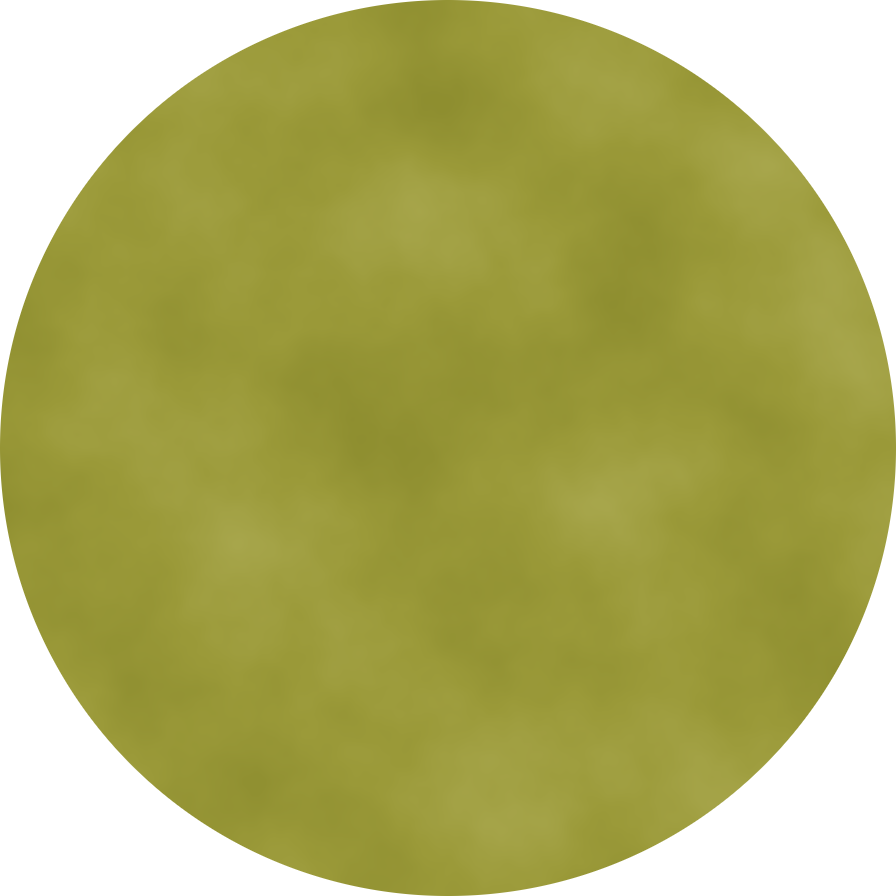
Give the GLSL for this texture, as a WebGL 2 fragment shader.

```glsl
#version 300 es
precision highp float;
// An olive disc filling the canvas on white, mottled with soft cloudy patches.
// Fractal gradient noise picks a tone between dark, middle and pale olive;
// a distance function cuts the smooth round edge.

uniform vec2 u_resolution;
out vec4 fragColor;

const vec3 PAPER = vec3(1.0);
const vec3 OLIVE_DARK = vec3(0.555, 0.555, 0.185);
const vec3 OLIVE_MID = vec3(0.606, 0.602, 0.222);
const vec3 OLIVE_PALE = vec3(0.655, 0.650, 0.295);
const float TAU = 6.2831853;

// Integer hash of a lattice cell, from 0 to 1
float hash(ivec2 cell) {
    uvec2 q = uvec2(cell + 4096) * uvec2(1597334677u, 3812015801u);
    uint h = (q.x ^ q.y) * 1597334677u;
    h = (h ^ (h >> 15)) * 2246822519u;
    h ^= h >> 13;
    return float(h >> 8) / 16777216.0;
}

// Contribution of the random unit gradient at one lattice corner
float cornerSlope(ivec2 cell, vec2 offset) {
    float angle = TAU * hash(cell);
    return dot(vec2(cos(angle), sin(angle)), offset);
}

float gradientNoise(vec2 p) {
    ivec2 cell = ivec2(floor(p));
    vec2 f = fract(p);
    vec2 blend = f * f * f * (f * (f * 6.0 - 15.0) + 10.0);
    float bottom = mix(cornerSlope(cell, f),
                       cornerSlope(cell + ivec2(1, 0), f - vec2(1.0, 0.0)), blend.x);
    float top = mix(cornerSlope(cell + ivec2(0, 1), f - vec2(0.0, 1.0)),
                    cornerSlope(cell + ivec2(1, 1), f - vec2(1.0, 1.0)), blend.x);
    return mix(bottom, top, blend.y);
}

// Octaves are turned against each other to hide the lattice
float cloud(vec2 p, int octaves, float gain) {
    const mat2 TURN = mat2(0.8, 0.6, -0.6, 0.8);
    float sum = 0.0;
    float amplitude = 1.0;
    for (int i = 0; i < octaves; i++) {
        sum += amplitude * gradientNoise(p);
        p = TURN * p * 2.0 + vec2(17.3, 9.1);
        amplitude *= gain;
    }
    return sum;
}

// Tone runs from -1 (dark) through 0 (middle) to 1 (pale)
vec3 oliveTone(float tone) {
    vec3 shaded = mix(OLIVE_MID, OLIVE_DARK, clamp(-tone, 0.0, 1.0));
    return mix(shaded, OLIVE_PALE, clamp(tone, 0.0, 1.0));
}

float discCoverage(vec2 p, float radius, float pixel) {
    return clamp(0.5 - (length(p) - radius) / pixel, 0.0, 1.0);
}

void main() {
    float side = min(u_resolution.x, u_resolution.y);
    vec2 p = (gl_FragCoord.xy - 0.5 * u_resolution) / side;

    // Cloudy olive surface
    float tone = 1.5 * cloud(p * 4.2 + vec2(3.7, 8.2), 5, 0.48);
    vec3 surface = oliveTone(tone);

    // Disc on paper
    float disc = discCoverage(p, 0.5, 1.0 / side);
    fragColor = vec4(mix(PAPER, surface, disc), 1.0);
}
```
